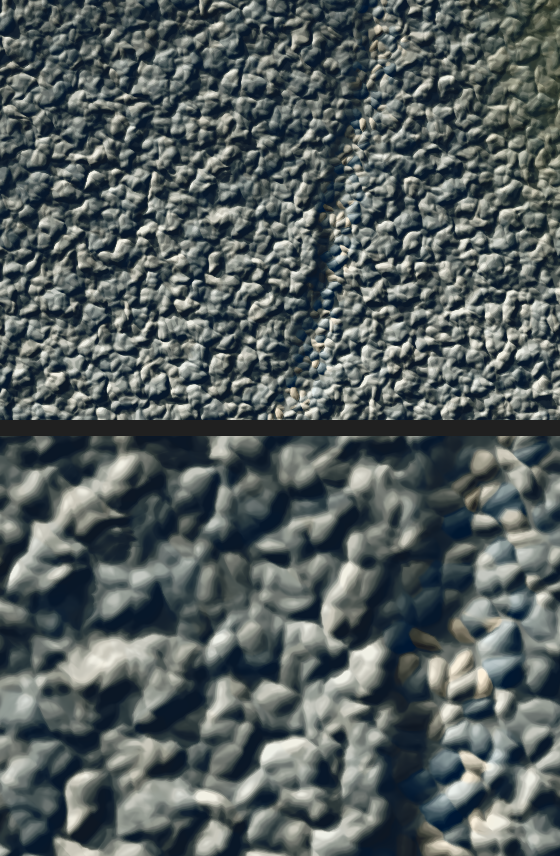
Top, the full canvas; bottom, a detail of the centre.
A WebGL 1 fragment shader for this texture:

```glsl
precision highp float;
uniform vec2 u_resolution;

const vec2 LIGHT_DIR = vec2(-0.6, 0.8);
const float LIGHT_SLOPE = 0.55;
const float COARSE = 25.0;
const float FINE = 50.0;
const float BLEND = 15.0;

float hash(vec2 p) {
  return fract(sin(dot(p, vec2(127.1, 311.7))) * 43758.5453);
}

float noise(vec2 p) {
  vec2 i = floor(p);
  vec2 f = fract(p);
  f = f * f * (3.0 - 2.0 * f);
  float low = mix(hash(i), hash(i + vec2(1.0, 0.0)), f.x);
  float high = mix(hash(i + vec2(0.0, 1.0)), hash(i + 1.0), f.x);
  return mix(low, high, f.y);
}

vec2 rotate(vec2 p, float angle) {
  float c = cos(angle);
  float s = sin(angle);
  return vec2(c * p.x - s * p.y, s * p.x + c * p.y);
}

// Angular domes melted together: x is height, y is a blended random shade
vec2 stones(vec2 p) {
  vec2 cell = floor(p);
  float total = 0.02;
  float shade = 0.01;
  for (int j = -1; j <= 1; j++) {
    for (int i = -1; i <= 1; i++) {
      vec2 id = cell + vec2(float(i), float(j));
      float rnd = hash(id + 5.3);
      vec2 centre = id + vec2(hash(id), hash(id + 31.7));
      vec2 d = rotate(p - centre, 6.283 * hash(id + 12.9));
      d.x *= 1.0 + 0.7 * rnd;
      float hexagon = max(abs(d.x), 0.5 * abs(d.x) + 0.866 * abs(d.y));
      float r = mix(length(d), hexagon, 0.6);
      float dome = 0.2 + 0.7 * hash(id + 47.1) + 0.3 * d.y - 1.6 * r * r;
      float weight = exp(BLEND * dome);
      total += weight;
      shade += weight * rnd;
    }
  }
  return vec2(log(total) / BLEND, shade / total);
}

// Signed distance to the right of the winding crack
float crackOffset(vec2 p) {
  float path = 0.645 + 0.28 * p.y - 0.07 * p.y * p.y;
  return p.x - path - 0.05 * (noise(p * 8.0) - 0.5) - 0.03 * (noise(p * 27.0) - 0.5);
}

float gravelBand(float x) {
  return smoothstep(-0.015, 0.02, x) * (1.0 - smoothstep(0.07, 0.12, x));
}

// Rough ground: x is height in canvas units, y is a random shade
vec2 ground(vec2 p) {
  vec2 warp = vec2(noise(p * 41.0), noise(p * 41.0 + 19.0)) - 0.5;
  vec2 q = p + 0.02 * warp;
  float gravel = gravelBand(crackOffset(p));
  vec2 coarse = stones(q * COARSE);
  vec2 fine = stones(p * FINE + 0.4 * warp + 7.0);
  float height = 0.8 * (1.0 - 0.85 * gravel) * coarse.x / COARSE;
  height += (0.55 + 0.6 * gravel) * fine.x / FINE;
  height += 0.005 * noise(p * 85.0) + 0.013 * noise(p * 13.0);
  return vec2(height, mix(coarse.y, fine.y, 0.4 + 0.6 * gravel));
}

float castShadow(vec2 p, float height) {
  float block = 0.0;
  for (int i = 1; i <= 5; i++) {
    float s = 0.007 * float(i);
    block = max(block, ground(p + LIGHT_DIR * s).x - height - LIGHT_SLOPE * s);
  }
  return smoothstep(0.0, 0.01, block);
}

// Blue shadows through grey stone to warm highlights
vec3 stoneColor(float t) {
  vec3 c = mix(vec3(0.04, 0.09, 0.15), vec3(0.08, 0.13, 0.18), smoothstep(0.0, 0.10, t));
  c = mix(c, vec3(0.17, 0.22, 0.23), smoothstep(0.10, 0.21, t));
  c = mix(c, vec3(0.29, 0.33, 0.32), smoothstep(0.21, 0.32, t));
  c = mix(c, vec3(0.43, 0.45, 0.43), smoothstep(0.32, 0.45, t));
  c = mix(c, vec3(0.59, 0.61, 0.57), smoothstep(0.45, 0.60, t));
  c = mix(c, vec3(0.78, 0.78, 0.74), smoothstep(0.60, 0.80, t));
  return mix(c, vec3(0.94, 0.94, 0.90), smoothstep(0.82, 1.1, t));
}

void main() {
  vec2 p = gl_FragCoord.xy / u_resolution.y;
  float across = p.x * u_resolution.y / u_resolution.x;
  vec2 surface = ground(p);

  // Relief lighting
  vec2 probe = LIGHT_DIR * 0.0035;
  float slope = (ground(p - probe).x - ground(p + probe).x) / 0.007;
  float tone = 0.50 + 0.27 * slope + 7.0 * (surface.x - 0.032) + 0.13 * (surface.y - 0.5);
  tone *= 1.0 - 0.55 * castShadow(p, surface.x);

  // Broken crack shadow beside pale loose gravel
  float offset = crackOffset(p);
  float gravel = gravelBand(offset);
  float crack = smoothstep(-0.02, 0.01, offset) * (1.0 - smoothstep(0.015, 0.06, offset));
  tone += gravel * (0.16 + 0.3 * (surface.y - 0.5));
  tone *= 1.0 - crack * smoothstep(0.02, 0.12, p.y) * (0.45 + 0.45 * noise(p * 12.0 + 3.0));

  // Broad light falloff and the hazy upper right corner
  tone *= mix(1.12, 0.72, p.y * (1.0 - 0.5 * across)) + 0.2 * (noise(p * 5.0) - 0.5);
  float haze = smoothstep(0.75, 1.05, across) * smoothstep(0.2, 0.9, p.y);
  tone = mix(tone, 0.34, 0.6 * haze);

  vec3 color = stoneColor(tone);
  float tint = (surface.y - 0.5) * (0.04 + 0.06 * gravel);
  color += vec3(tint, 0.0, -tint) + haze * vec3(0.02, 0.01, -0.05);
  gl_FragColor = vec4(clamp(color, 0.0, 1.0), 1.0);
}
```
